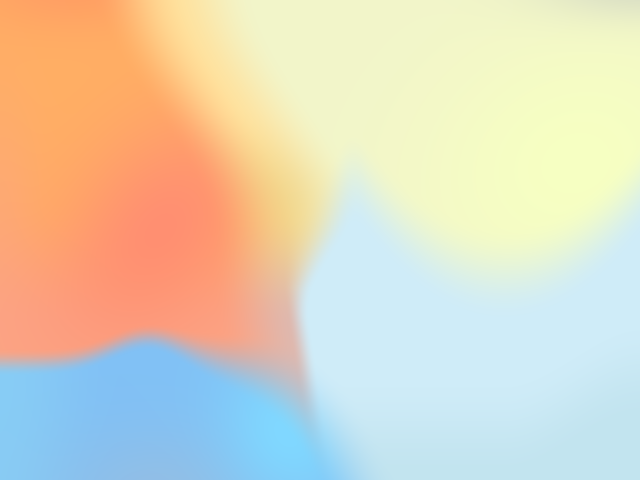
A Shadertoy shader for this background:

```glsl
// A soft mesh gradient: an orange and coral field on the left, cream light on
// the right, a pale sky below it and a blue wave in the lower left corner.
// Each field is a colour blend, joined along curves of varying softness.

const vec3 ORANGE   = vec3(1.00, 0.685, 0.39);
const vec3 APRICOT  = vec3(1.00, 0.62, 0.39);
const vec3 CORAL    = vec3(1.00, 0.56, 0.445);
const vec3 SALMON   = vec3(0.985, 0.645, 0.52);
const vec3 HONEY    = vec3(0.95, 0.84, 0.55);
const vec3 PEACH    = vec3(1.00, 0.88, 0.61);
const vec3 DUSTY    = vec3(0.86, 0.73, 0.70);
const vec3 CREAM    = vec3(0.948, 0.960, 0.79);
const vec3 LEMON    = vec3(0.965, 1.00, 0.76);
const vec3 SHADE    = vec3(0.85, 0.87, 0.77);
const vec3 PALE_SKY = vec3(0.812, 0.925, 0.972);
const vec3 DEEP_SKY = vec3(0.760, 0.893, 0.937);
const vec3 BLUE     = vec3(0.505, 0.755, 0.96);
const vec3 AZURE    = vec3(0.53, 0.80, 0.96);
const vec3 CYAN     = vec3(0.50, 0.845, 1.00);
const vec3 SLATE    = vec3(0.57, 0.745, 0.90);

// Gaussian spot with separate radii, turned by an angle.
float spot(vec2 p, vec2 centre, vec2 radii, float angle) {
    float c = cos(angle), s = sin(angle);
    vec2 d = p - centre;
    vec2 q = vec2(c * d.x + s * d.y, c * d.y - s * d.x) / radii;
    return exp(-dot(q, q));
}

// Polynomial smooth minimum with blend size k.
float softMin(float a, float b, float k) {
    float h = max(k - abs(a - b), 0.0) / k;
    return min(a, b) - 0.25 * h * h * k;
}

// Right border of the warm field, as x for a given height.
float warmBorder(float y) {
    return 0.61 - 0.25 * smoothstep(0.5, 1.05, y) + 0.15 * max(0.4 - y, 0.0);
}

// Lower border of the cream field: a valley with a steep left flank.
float creamBorder(float x) {
    float valley = 0.42 + 2.2 * (x - 1.05) * (x - 1.05);
    float flank = 0.42 + 1.6 * (x - 0.6);
    return softMin(valley, flank, 0.07);
}

// Signed distance above the crest of the blue wave (approximate).
float waveDistance(vec2 p) {
    float t = (p.x - 0.31) / 0.11;
    float fall = max(p.x - 0.4, 0.0);
    float crest = 0.245 + 0.053 * exp(-t * t) - 6.7 * fall * fall * fall;
    float slope = 20.1 * fall * fall;
    return (p.y - crest) / sqrt(1.0 + slope * slope);
}

vec3 creamField(vec2 p) {
    vec3 col = mix(CREAM, LEMON, spot(p, vec2(1.20, 0.66), vec2(0.33, 0.27), 0.4));
    return mix(col, SHADE, spot(p, vec2(1.34, 1.03), vec2(0.22, 0.07), 0.0));
}

vec3 skyField(vec2 p) {
    float depth = smoothstep(0.22, 0.0, p.y - 0.12 * smoothstep(1.05, 1.34, p.x));
    return mix(PALE_SKY, DEEP_SKY, depth);
}

// Orange body whose right rim turns peach, honey and then dusty pink downward.
vec3 warmField(vec2 p, float d) {
    vec3 body = mix(ORANGE, APRICOT, spot(p, vec2(0.15, 1.03), vec2(0.2, 0.09), 0.0));
    body = mix(body, SALMON, smoothstep(0.58, 0.32, p.y));
    body = mix(body, SALMON, 0.5 * spot(p, vec2(0.0, 0.5), vec2(0.08, 0.28), 0.0));
    body = mix(body, CORAL, spot(p, vec2(0.335, 0.52), vec2(0.27, 0.18), 0.87));
    vec3 rim = mix(HONEY, PEACH, smoothstep(0.58, 0.78, p.y));
    rim = mix(DUSTY, rim, smoothstep(0.32, 0.56, p.y));
    return mix(body, rim, smoothstep(-0.17, 0.02, d));
}

vec3 blueField(vec2 p) {
    vec3 col = mix(AZURE, BLUE, smoothstep(0.0, 0.25, p.x));
    col = mix(col, SLATE, spot(p, vec2(0.34, -0.03), vec2(0.22, 0.13), 0.0));
    return mix(col, CYAN, spot(p, vec2(0.60, 0.10), vec2(0.13, 0.16), 0.5));
}

void mainImage(out vec4 fragColor, in vec2 fragCoord) {
    vec2 p = fragCoord / iResolution.xy * vec2(4.0 / 3.0, 1.0);

    // Light side: cream above, sky below.
    float above = p.y - creamBorder(p.x);
    vec3 col = mix(skyField(p), creamField(p), smoothstep(-0.09, 0.11, above));

    // Warm side: its border is crisp low down and wide higher up.
    float d = p.x - warmBorder(p.y);
    float spread = smoothstep(0.33, 0.65, p.y);
    float outside = smoothstep(-0.02, mix(0.025, 0.17, spread), d);
    col = mix(warmField(p, d), col, outside);

    // Blue wave, softer toward the right.
    float wave = waveDistance(p);
    float softness = mix(0.028, 0.075, smoothstep(0.3, 0.58, p.x));
    col = mix(blueField(p), col, smoothstep(-softness, softness, wave));

    fragColor = vec4(col, 1.0);
}
```
